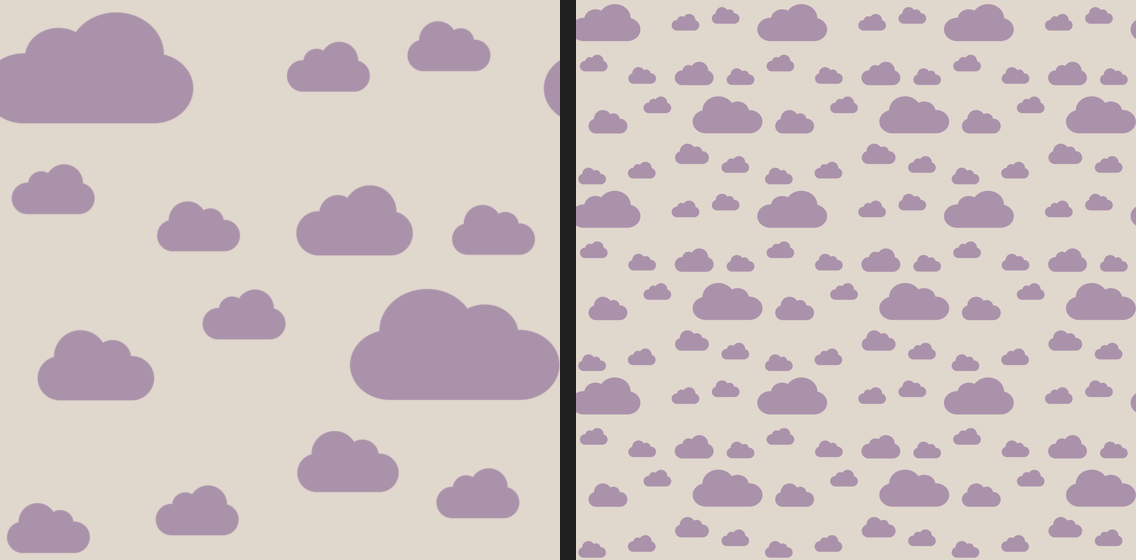
Left, the tile; right, the same tile 3 across and 3 down.
A Shadertoy shader for this pattern:

```glsl
#define SKY vec3(0.88, 0.842, 0.803)
#define MAUVE vec3(0.67, 0.572, 0.67)
#define GRID 4
#define LARGE_WIDTH 0.374
#define MEDIUM_WIDTH 0.208
#define MIDDLING_WIDTH 0.181
#define SMALL_WIDTH 0.148
#define LARGE_SQUASH 0.88
#define CLOUD_HEIGHT 0.602
#define GAP 0.025
#define ROW_SLIDE 0.05
#define EDGE_SOFTNESS 0.9

vec2 hash2(vec2 cell) {
    vec2 q = vec2(dot(cell, vec2(127.1, 311.7)), dot(cell, vec2(269.5, 183.3)));
    return fract(sin(q) * 43758.5);
}

float circle(vec2 p, vec2 centre, float radius) {
    return length(p - centre) - radius;
}

// Cloud of unit width standing on y = 0, tall puff on the right
float cloud(vec2 p) {
    const float baseRadius = 0.19;
    vec2 spine = vec2(clamp(p.x, baseRadius - 0.5, 0.5 - baseRadius), baseRadius);
    float base = circle(p, spine, baseRadius);
    float tallPuff = circle(p, vec2(0.132, 0.374), 0.228);
    float lowPuff = circle(p, vec2(-0.143, 0.357), 0.161);
    return min(base, min(tallPuff, lowPuff));
}

// Signed distance to a wrapping field of clouds, one per cell
float cloudField(vec2 uv) {
    float cellSize = 1.0 / float(GRID);
    float nearest = 1.0;
    for (int i = 0; i < GRID * GRID; i++) {
        int col = i % GRID, row = i / GRID;
        int side = col / 2, upper = row / 2;
        vec2 cell = vec2(col, row);

        // Large clouds fill two cells on opposite sides of the odd rows
        bool large = row % 2 == 1 && side + upper == 1;
        if (large && col % 2 == 1) continue;
        bool medium = (row == 1 || row == 2) && side == upper && col % 2 == 0;
        bool middling = row == 0 && col == 2;
        float width = large ? LARGE_WIDTH : medium ? MEDIUM_WIDTH
                    : middling ? MIDDLING_WIDTH : SMALL_WIDTH;
        float squash = large ? LARGE_SQUASH : 1.0;

        // Scatter each cloud within the free room of its cell
        vec2 size = width * vec2(1.0, CLOUD_HEIGHT * squash);
        vec2 span = cellSize * vec2(large ? 2.0 : 1.0, 1.0);
        vec2 room = 0.5 * max(span - size - GAP, 0.0);
        vec2 centre = cell * cellSize + 0.5 * span + room * (2.0 * hash2(cell) - 1.0);
        centre.x += ROW_SLIDE * sin(float(row) * 1.5708);

        // Wrap around the canvas, mirror every other cloud
        vec2 p = uv - centre;
        p -= round(p);
        if ((col + upper) % 2 == 0) p.x = -p.x;
        p = p / (width * vec2(1.0, squash)) + vec2(0.0, 0.5 * CLOUD_HEIGHT);
        nearest = min(nearest, cloud(p) * width * squash);
    }
    return nearest;
}

void mainImage(out vec4 fragColor, in vec2 fragCoord) {
    vec2 uv = fragCoord / iResolution.xy;
    float edge = EDGE_SOFTNESS / min(iResolution.x, iResolution.y);
    float cover = 1.0 - smoothstep(-edge, edge, cloudField(uv));
    fragColor = vec4(mix(SKY, MAUVE, cover), 1.0);
}
```
